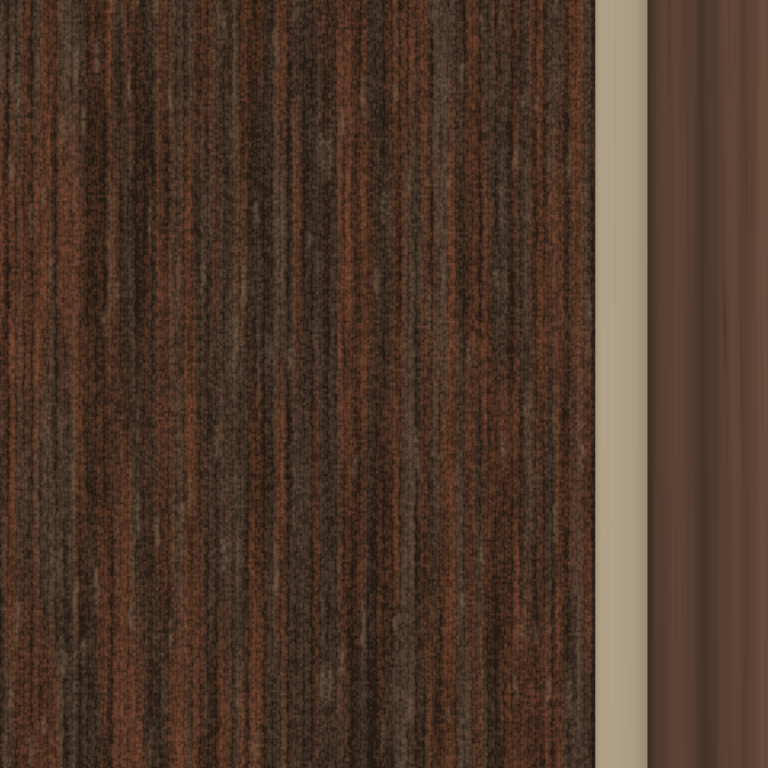
Give the GLSL for this texture, as a Shadertoy shader.

```glsl
// Streaky brown carpet beside a plain beige strip and a dark wood board.
// Stretched value noise makes the yarn, the pale threads and the wood grain;
// fine noise adds the carpet pile, and soft steps join the three materials.

float hash(vec2 p) {
    vec3 q = fract(vec3(p.xyx) * 0.1031);
    q += dot(q, q.yzx + 33.33);
    return fract((q.x + q.y) * q.z);
}

float noise(vec2 p) {
    vec2 cell = floor(p), f = fract(p);
    f = f * f * (3.0 - 2.0 * f);
    float low = mix(hash(cell), hash(cell + vec2(1, 0)), f.x);
    float high = mix(hash(cell + vec2(0, 1)), hash(cell + vec2(1, 1)), f.x);
    return mix(low, high, f.y);
}

// Bell-shaped band centred on a column
float band(float x, float centre, float width) {
    float d = (x - centre) / width;
    return exp(-d * d);
}

vec3 carpet(vec2 p) {
    // Slightly crooked yarn columns
    float x = p.x + 0.003 * (noise(p * vec2(70.0, 95.0)) - 0.5);
    float column = noise(vec2(x * 125.0, p.y * 1.4));
    float streak = noise(vec2(x * 190.0 + 31.0, p.y * 11.0));
    float pile = noise(p * vec2(240.0, 270.0) + 9.0);
    float grit = hash(floor(p * 512.0) + 5.0);
    float groove = abs(fract(x * 96.0) - 0.5) * 2.0;

    // Tone, with the darker columns right of centre
    float tone = 0.52 + 0.55 * (column - 0.5) + 0.38 * (streak - 0.5);
    tone += 0.55 * (pile - 0.5) + 0.22 * (grit - 0.5);
    tone -= 0.22 * smoothstep(0.65, 1.0, groove);
    tone -= 0.24 * band(p.x, 0.484, 0.005) + 0.08 * band(p.x, 0.735, 0.03);
    tone += 0.06 * (noise(p * vec2(9.0, 4.0)) - 0.5);

    // Rust and grey-brown yarn over a dark base
    float rust = smoothstep(0.2, 0.7, noise(vec2(x * 85.0 + 17.0, p.y * 3.0)));
    vec3 yarn = mix(vec3(0.36, 0.28, 0.22), vec3(0.43, 0.26, 0.18), rust);
    vec3 color = mix(vec3(0.14, 0.10, 0.07), yarn, clamp(tone, 0.0, 1.15));

    // Sparse pale threads, repeating along the length of the carpet
    for (int i = 0; i < 54; i++) {
        float n = float(i);
        float along = fract((p.y - hash(vec2(n, 4.3))) / 0.69 + 0.5) - 0.5;
        float center = 0.77 * fract(n * 0.618 + 0.13);
        center += 0.002 * (noise(vec2(along * 30.0, n)) - 0.5);
        float size = mix(0.018, 0.06, hash(vec2(n, 8.1)));
        float thread = band(x, center, 0.0032);
        thread *= 1.0 - smoothstep(size * 0.4, size, abs(along));
        color = mix(color, vec3(0.44, 0.37, 0.29), thread * (0.25 + 0.4 * pile));
    }
    return color * (1.0 - 0.35 * smoothstep(0.768, 0.775, p.x));
}

vec3 strip(vec2 p) {
    float across = (p.x - 0.775) / 0.068;
    vec3 color = mix(vec3(0.69, 0.63, 0.53), vec3(0.66, 0.60, 0.50), across);
    color *= 1.0 - 0.10 * smoothstep(0.72, 1.0, across);
    color *= 1.0 - 0.08 * (1.0 - smoothstep(0.0, 0.12, across));
    return color + 0.012 * (noise(vec2(p.x * 260.0, p.y * 2.0)) - 0.5);
}

vec3 wood(vec2 p) {
    float x = p.x + 0.004 * (noise(vec2(p.x * 15.0, p.y * 3.0)) - 0.5);
    float grain = noise(vec2(x * 95.0, p.y * 0.7));
    float fiber = noise(vec2(x * 260.0, p.y * 4.0));
    float light = 0.97 + 0.14 * (grain - 0.5) + 0.08 * (fiber - 0.5);

    // Broad dark and light figure, with one short dark fleck
    light -= 0.15 * band(x, 0.914, 0.012) + 0.07 * band(x, 0.932, 0.004);
    light += 0.07 * band(x, 0.882, 0.015) + 0.06 * band(x, 0.952, 0.012);
    light += 0.15 * smoothstep(0.965, 1.0, x);
    light -= 0.14 * band(x, 0.944, 0.0025) * band(p.y, 0.58, 0.06);
    light *= 0.78 + 0.22 * smoothstep(0.843, 0.857, p.x);
    return vec3(0.345, 0.25, 0.198) * light;
}

void mainImage(out vec4 fragColor, in vec2 fragCoord) {
    vec2 p = fragCoord / iResolution.xy;
    float edge = 1.0 / iResolution.x;

    vec3 color = carpet(p);
    color = mix(color, strip(p), smoothstep(0.775 - edge, 0.775 + edge, p.x));
    color = mix(color, wood(p), smoothstep(0.843 - edge, 0.843 + edge, p.x));
    fragColor = vec4(color, 1.0);
}
```
